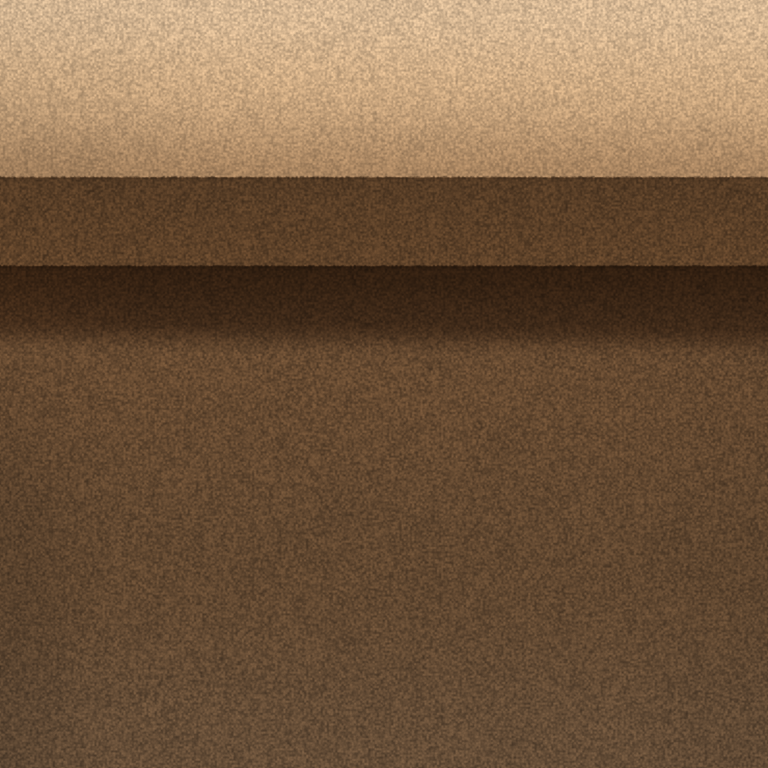
Reproduce this texture procedurally as a WebGL 1 fragment shader.

```glsl
precision highp float;
uniform vec2 u_resolution;

const float LEDGE_Y = 0.7695;
const float LIP_Y = 0.6540;
const float SHADOW_END = 0.557;
const float SHADOW_BLUR = 0.023;
const float EDGE_SOFT = 0.0016;
const float EDGE_ROUGH = 0.0012;
const float GRAIN_CELLS = 225.0;
const float FINE_CELLS = 370.0;
const float TOP_GRAIN = 0.28;
const float WALL_GRAIN = 0.44;

const vec3 TOP_FAR = vec3(0.835, 0.715, 0.575);
const vec3 TOP_MID = vec3(0.800, 0.662, 0.507);
const vec3 TOP_NEAR = vec3(0.635, 0.495, 0.355);
const vec3 FACE = vec3(0.345, 0.242, 0.150);
const vec3 SHADOW_DARK = vec3(0.195, 0.122, 0.065);
const vec3 SHADOW_LIGHT = vec3(0.250, 0.167, 0.100);
const vec3 WALL_HIGH = vec3(0.395, 0.286, 0.188);
const vec3 WALL_MID = vec3(0.372, 0.274, 0.184);
const vec3 WALL_LOW = vec3(0.390, 0.298, 0.212);

vec2 hash2(vec2 p) {
    vec3 q = fract(p.xyx * vec3(0.1031, 0.1030, 0.0973));
    q += dot(q, q.yzx + 33.33);
    return fract((q.xx + q.yz) * q.zy);
}

// Distance to the nearest scattered grain centre
float cellular(vec2 p) {
    vec2 cell = floor(p);
    vec2 local = fract(p);
    float nearest = 2.0;
    for (int y = -1; y <= 1; y++) {
        for (int x = -1; x <= 1; x++) {
            vec2 offset = vec2(float(x), float(y));
            vec2 d = offset + hash2(cell + offset) - local;
            nearest = min(nearest, dot(d, d));
        }
    }
    return sqrt(nearest);
}

float valueNoise(vec2 p) {
    vec2 cell = floor(p);
    vec2 f = fract(p);
    f = f * f * (3.0 - 2.0 * f);
    float low = mix(hash2(cell).x, hash2(cell + vec2(1.0, 0.0)).x, f.x);
    float high = mix(hash2(cell + vec2(0.0, 1.0)).x, hash2(cell + 1.0).x, f.x);
    return mix(low, high, f.y);
}

// Granular surface with faint vertical fibres
float paperGrain(vec2 p) {
    float specks = 0.5 - cellular(p * GRAIN_CELLS);
    float fine = valueNoise(p * FINE_CELLS + 17.0) - 0.5;
    float fibres = valueNoise(p * vec2(170.0, 60.0) + 71.0) - 0.5;
    float mottling = valueNoise(p * 32.0 + 5.0) - 0.5;
    return 0.50 * specks + 0.82 * fine + 0.14 * fibres + 0.05 * mottling;
}

vec3 topSurface(vec2 p) {
    float h = (p.y - LEDGE_Y) / (1.0 - LEDGE_Y);
    vec3 color = mix(TOP_NEAR, TOP_MID, smoothstep(-0.12, 0.60, h));
    color = mix(color, TOP_FAR, smoothstep(0.45, 1.0, h));
    float corner = (1.0 - smoothstep(0.0, 0.35, p.x)) * (1.0 - 0.6 * h);
    return color * (1.0 - 0.06 * corner);
}

vec3 wallSurface(vec2 p) {
    vec3 color = mix(WALL_LOW, WALL_MID, smoothstep(0.0, 0.28, p.y));
    color = mix(color, WALL_HIGH, smoothstep(0.25, 0.54, p.y));
    float leftShade = 1.0 - smoothstep(-0.02, 0.16, p.x);
    color *= 1.0 - 0.10 * leftShade * (1.0 - smoothstep(0.30, 0.60, p.y));
    color *= 1.0 - 0.04 * smoothstep(0.75, 1.0, p.x);

    // Soft shadow beneath the lip
    float depth = smoothstep(SHADOW_END, LIP_Y, p.y);
    vec3 shade = mix(SHADOW_LIGHT, SHADOW_DARK, depth);
    shade *= 1.0 + 0.10 * (1.0 - smoothstep(0.0, 0.25, p.x));
    float end = SHADOW_END + 0.005 - 0.010 * p.x;
    float cover = smoothstep(end - SHADOW_BLUR, end + SHADOW_BLUR, p.y);
    return mix(color, shade, cover);
}

void main() {
    vec2 p = gl_FragCoord.xy / u_resolution;
    float grain = paperGrain(p);
    float edgeY = p.y + EDGE_ROUGH * grain;
    float aboveLip = smoothstep(LIP_Y - EDGE_SOFT, LIP_Y + EDGE_SOFT, edgeY);
    float aboveLedge = smoothstep(LEDGE_Y - EDGE_SOFT, LEDGE_Y + EDGE_SOFT, edgeY);

    // Stack wall, front face and lit ledge
    float faceHeight = (p.y - LIP_Y) / (LEDGE_Y - LIP_Y);
    vec3 face = FACE * mix(1.06, 0.95, faceHeight);
    vec3 color = mix(wallSurface(p), face, aboveLip);
    color = mix(color, topSurface(p), aboveLedge);

    // Thin creases below both edges
    float ledgeCrease = exp(-abs(p.y - LEDGE_Y + 0.002) / 0.002) * (1.0 - aboveLedge);
    float lipCrease = exp(-abs(p.y - LIP_Y + 0.002) / 0.002) * (1.0 - aboveLip);
    color *= 1.0 - 0.12 * ledgeCrease - 0.18 * lipCrease;

    color *= 1.0 + mix(WALL_GRAIN, TOP_GRAIN, aboveLedge) * grain;
    gl_FragColor = vec4(clamp(color, 0.0, 1.0), 1.0);
}
```
